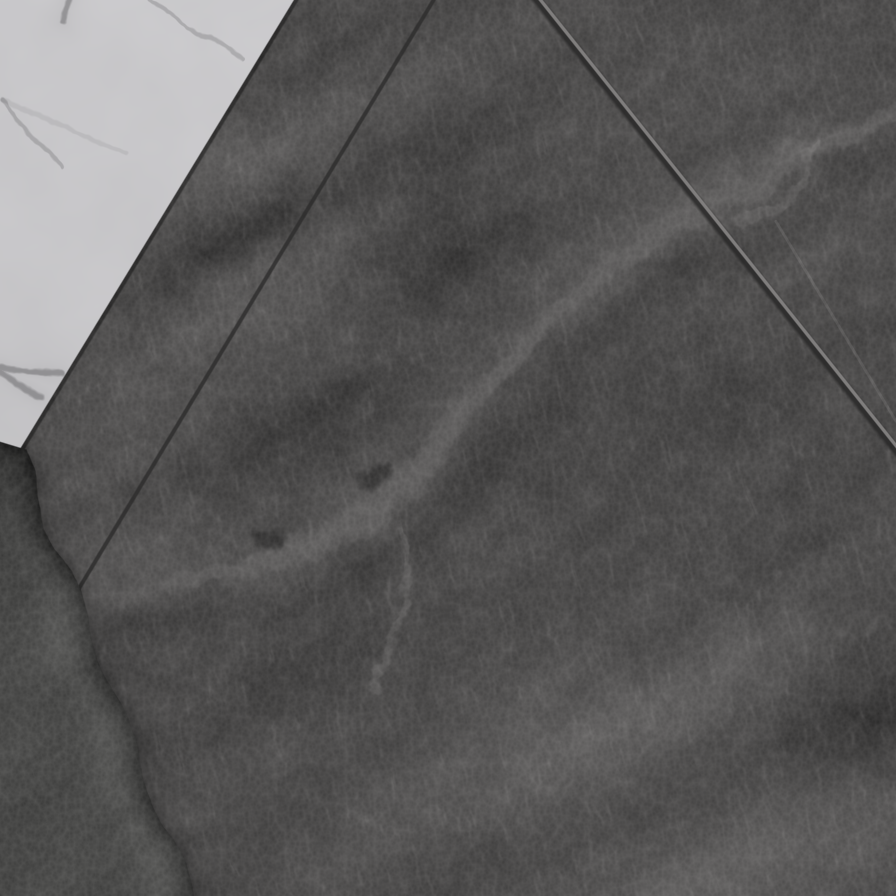
This texture is drawn by a WebGL 2 fragment shader. Its source:

```glsl
#version 300 es
precision highp float;
uniform vec2 u_resolution;
out vec4 fragColor;

vec2 hash2(vec2 p) {
  vec3 q = fract(vec3(p.xyx) * vec3(0.1031, 0.103, 0.0973));
  q += dot(q, q.yzx + 33.33);
  return fract((q.xx + q.yz) * q.zy);
}

// Cellular noise: distance to the nearest scattered point
float cell(vec2 p) {
  vec2 id = floor(p), f = fract(p);
  float d = 2.0;
  for (int y = -1; y <= 1; y++)
    for (int x = -1; x <= 1; x++) {
      vec2 o = vec2(x, y);
      vec2 r = o + hash2(id + o) - f;
      d = min(d, dot(r, r));
    }
  return sqrt(d);
}

// Layered sines, each octave turned and bent by the last
float waves(vec2 p) {
  float sum = 0.0, amp = 0.5;
  for (int i = 0; i < 5; i++) {
    sum += amp * sin(p.x + 1.3 * sin(p.y * 0.8 + float(i))) * cos(p.y + sum);
    p = mat2(1.3, 1.35, -1.35, 1.3) * p + 2.7;
    amp *= 0.6;
  }
  return sum;
}

float segment(vec2 p, vec2 a, vec2 b) {
  vec2 d = b - a;
  return length(p - a - d * clamp(dot(p - a, d) / dot(d, d), 0.0, 1.0));
}

// Signed distance to the line through a and b, positive on its right
float side(vec2 p, vec2 a, vec2 b) {
  vec2 d = normalize(b - a);
  return (p.x - a.x) * d.y - (p.y - a.y) * d.x;
}

float stroke(float d, float width) {
  return 1.0 - smoothstep(width * 0.4, width * 1.3, d);
}

// Broad light and dark patches: centre, half length, half width
float patches(vec2 p) {
  const vec4 spots[11] = vec4[11](
    vec4(0.30, 0.83, 0.17, 0.03), vec4(0.29, 0.66, 0.17, 0.05),
    vec4(0.26, 0.73, 0.10, 0.025), vec4(0.51, 0.72, 0.10, 0.05),
    vec4(0.50, 0.84, 0.12, 0.04), vec4(0.33, 0.52, 0.13, 0.04),
    vec4(0.66, 0.18, 0.28, 0.05), vec4(0.85, 0.04, 0.25, 0.05),
    vec4(0.97, 0.20, 0.10, 0.07), vec4(0.76, 0.51, 0.19, 0.09),
    vec4(0.31, 0.26, 0.17, 0.07));
  const float gain[11] = float[11](0.06, 0.05, -0.06, -0.06, -0.05, -0.05,
    0.07, 0.07, -0.07, -0.03, -0.03);
  float sum = 0.0;
  for (int i = 0; i < 11; i++) {
    vec2 r = mat2(0.9, -0.436, 0.436, 0.9) * (p - spots[i].xy) / spots[i].zw;
    sum += gain[i] * exp(-dot(r, r));
  }
  return sum;
}

float mainVein(vec2 p) {
  const vec2 spine[11] = vec2[11](vec2(0.09, 0.33), vec2(0.234, 0.355),
    vec2(0.325, 0.38), vec2(0.417, 0.427), vec2(0.475, 0.486),
    vec2(0.547, 0.577), vec2(0.625, 0.655), vec2(0.73, 0.745),
    vec2(0.833, 0.785), vec2(0.91, 0.837), vec2(1.02, 0.89));
  float d = 1.0;
  for (int i = 0; i < 10; i++) d = min(d, segment(p, spine[i], spine[i + 1]));
  return d;
}

void main() {
  vec2 p = gl_FragCoord.xy / u_resolution;
  float px = 1.0 / min(u_resolution.x, u_resolution.y);
  vec2 warp = vec2(waves(p * 38.0), waves(p.yx * 38.0 + 7.0));
  vec2 q = p + 0.014 * warp;
  float grain = 0.6 * cell(p * vec2(150.0, 95.0)) + 0.4 * cell(p * 230.0) - 0.5;
  vec2 along = mat2(0.85, -0.53, 0.53, 0.85) * p;

  // Dark slate: patches, drifting bands, mottling, steep fibres
  float tone = 0.312 + patches(q + 0.012 * warp.yx);
  tone += 0.032 * waves(along * vec2(9.0, 26.0)) + 0.018 * waves(p * 70.0);
  tone += 0.028 * (0.5 - cell(q * vec2(34.0, 24.0)));
  vec2 fibre = vec2(p.x + 0.22 * p.y, p.y);
  tone += 0.03 * smoothstep(0.25, 0.0, cell(fibre * vec2(75.0, 13.0) + 0.4 * warp));

  // Pale vein, its dark lower flank and its branches
  float width = 0.009 + 0.014 * exp(-pow((p.x - 0.43) / 0.09, 2.0))
    + 0.009 * exp(-pow((p.x - 0.78) / 0.13, 2.0));
  float vein = mainVein(q);
  tone -= 0.035 * exp(-pow(mainVein(q + vec2(-0.035, 0.035)) / 0.025, 2.0));
  tone += 0.035 * exp(-vein / 0.035);
  tone = mix(tone, 0.40, 0.75 * stroke(vein, width) * smoothstep(0.08, 0.3, p.x));
  float branch = min(segment(q, vec2(0.456, 0.41), vec2(0.449, 0.336)),
    segment(q, vec2(0.449, 0.336), vec2(0.423, 0.23)));
  branch = min(branch, segment(q, vec2(0.91, 0.84), vec2(0.90, 0.79)));
  branch = min(branch, segment(q, vec2(0.90, 0.79), vec2(0.83, 0.75)));
  tone += 0.05 * stroke(branch, 0.005) + 0.025 * exp(-branch / 0.02);
  tone -= 0.09 * (stroke(length((q - vec2(0.305, 0.395)) * vec2(0.6, 1.0)), 0.012)
    + stroke(length((q - vec2(0.415, 0.472)) * vec2(0.7, 1.0)), 0.015));
  tone += 0.085 * grain;

  // Seams: dark joint, hairline and metal strip
  float joint = segment(p, vec2(0.484, 1.0), vec2(0.085, 0.338));
  tone = mix(tone, 0.17, 0.8 * stroke(joint, 0.0026));
  tone += 0.06 * stroke(segment(p, vec2(0.866, 0.753), vec2(1.0, 0.53)), 0.0018);
  float strip = side(p, vec2(1.0, 0.501), vec2(0.602, 1.0));
  tone = mix(tone, 0.16, 0.85 * stroke(abs(strip + 0.002), 0.0055));
  tone = mix(tone, 0.53, 0.9 * stroke(abs(strip - 0.001), 0.0022));
  vec3 color = tone * vec3(1.01, 0.995, 0.99);

  // White marble corner with thin grey veins
  float edge = side(p, vec2(0.02, 0.495), vec2(0.328, 1.0));
  color *= 1.0 - 0.4 * stroke(abs(edge - 0.002), 0.003);
  vec3 marble = vec3(0.785, 0.782, 0.792) + 0.018 * waves(p * 11.0) + 0.02 * (p.y - 0.75);
  vec2 m = p + 0.005 * warp;
  float crack = min(segment(m, vec2(0.163, 1.0), vec2(0.273, 0.935)),
    segment(m, vec2(0.0, 0.89), vec2(0.07, 0.81)));
  marble -= 0.12 * stroke(crack, 0.0025);
  marble -= 0.05 * stroke(segment(m, vec2(0.0, 0.89), vec2(0.137, 0.83)), 0.003);
  float stain = min(segment(m, vec2(0.0, 0.585), vec2(0.045, 0.557)),
    segment(m, vec2(0.0, 0.588), vec2(0.065, 0.586)));
  stain = min(stain, segment(m, vec2(0.08, 1.0), vec2(0.073, 0.975)));
  marble -= 0.17 * stroke(stain, 0.004) + 0.04 * exp(-stain / 0.012);
  color = mix(marble, color, smoothstep(-px, px, edge));

  // Rounded rock at the lower left
  float rim = 0.215 - 0.385 * p.y - p.x + 0.006 * sin(p.y * 42.0) + 0.003 * warp.x;
  rim = min(rim, 0.507 - p.y - 0.3 * p.x);
  vec2 slope = mat2(0.55, 0.83, -0.83, 0.55) * p;
  float rock = 0.30 + 0.035 * waves(slope * vec2(45.0, 12.0)) + 0.09 * grain;
  rock += 0.04 * exp(-pow((rim - 0.035) / 0.02, 2.0)) - 0.09 * exp(-max(rim, 0.0) / 0.011);
  rock -= 0.07 * smoothstep(0.32, 0.45, p.y);
  color *= 1.0 - 0.22 * exp(-max(-rim, 0.0) / 0.012) * smoothstep(-px, px, edge);
  color = mix(color, rock * vec3(1.0, 1.0, 0.985), smoothstep(-px, px, rim));
  fragColor = vec4(color, 1.0);
}
```
